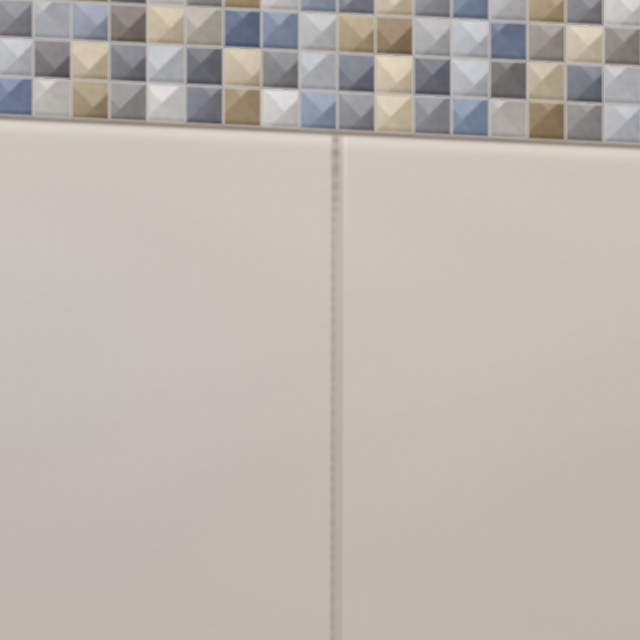
Reproduce this texture procedurally as a WebGL 1 fragment shader.

```glsl
precision highp float;
uniform vec2 u_resolution;

const float TAU = 6.2831853;

vec2 hash2(vec2 p) {
  vec3 q = fract(p.xyx * vec3(0.1031, 0.1030, 0.0973));
  q += dot(q, q.yzx + 33.33);
  return fract((q.xx + q.yz) * q.zy);
}

// Distance to the nearest scattered cell point
float cellular(vec2 p) {
  vec2 cell = floor(p);
  float nearest = 2.0;
  for (int j = -1; j <= 1; j++) {
    for (int i = -1; i <= 1; i++) {
      vec2 neighbour = cell + vec2(float(i), float(j));
      nearest = min(nearest, length(neighbour + hash2(neighbour) - p));
    }
  }
  return nearest;
}

float wave(float x, float period, float crest) {
  return cos(TAU * (x - crest) / period);
}

float bell(float d, float width) {
  return exp(-d * d / (width * width));
}

// Tone and warmth run as waves along each mosaic row
vec3 chipColor(vec2 id) {
  float row = mod(id.y, 3.0);
  float second = step(0.5, row) * step(row, 1.5);
  float third = step(1.5, row);
  float tonePeriod = 3.0 - second + 0.5 * third;
  float tone = wave(id.x, tonePeriod, 1.0 - second);
  float warmth = wave(id.x, 4.0 + 1.5 * third, 2.0 + 2.0 * third);
  vec2 vary = hash2(id + 7.0) - 0.5;
  float light = clamp(0.47 + 0.42 * tone + 0.30 * vary.x, 0.0, 1.0);
  float tint = clamp(warmth + 0.4 * vary.y, -1.0, 1.0);
  vec3 dark = mix(vec3(0.43, 0.43, 0.45), vec3(0.53, 0.45, 0.33), max(tint, 0.0));
  dark = mix(dark, vec3(0.40, 0.46, 0.57), max(-tint, 0.0));
  vec3 pale = mix(vec3(0.78, 0.77, 0.76), vec3(0.80, 0.75, 0.66), max(tint, 0.0));
  return mix(dark, pale, light);
}

// Four sloping faces meeting at an off-centre apex
float facets(vec2 q, vec2 apex, float soft) {
  vec2 d = q - apex;
  float rising = smoothstep(-soft, soft, d.y - d.x);
  float falling = smoothstep(-soft, soft, d.y + d.x);
  float upper = mix(0.02, 0.09, falling);
  float lower = mix(-0.035, -0.055, falling);
  return mix(lower, upper, rising);
}

vec3 mosaic(vec2 grid, float pixel) {
  vec2 id = floor(grid);
  vec2 q = fract(grid) - 0.5;
  vec2 vary = hash2(id + 31.0);
  vec3 color = chipColor(id);
  color += facets(q, (vary - 0.5) * 0.55, 0.05 + pixel);
  color += 0.04 * (q.y - q.x) * (2.0 * vary.x - 0.3);
  color += 0.035 * (cellular(grid * 4.0) - 0.45);
  // Pale seams with a shadow along the lower side
  vec2 rim = 0.5 - abs(q);
  float seam = 1.0 - smoothstep(0.015, 0.055 + pixel, min(rim.x, rim.y));
  color -= 0.07 * bell(q.y + 0.41, 0.06);
  return mix(color, vec3(0.74, 0.72, 0.70), seam * 0.72);
}

vec3 wall(vec2 uv) {
  vec3 color = mix(vec3(0.755, 0.718, 0.685), vec3(0.807, 0.770, 0.735),
                   smoothstep(0.0, 0.80, uv.y));
  // Broad cool and warm drifts
  color += vec3(-0.018, 0.0, 0.004) * bell(length(uv - vec2(0.05, 0.46)), 0.35);
  color -= vec3(0.008, 0.010, 0.012) * smoothstep(0.5, 1.0, uv.x);
  color += 0.004 * sin(uv.x * 13.0 + 3.0 * sin(uv.y * 9.0)) * sin(uv.y * 17.0);
  color += 0.008 * (cellular(uv * vec2(65.0, 80.0)) - 0.45);
  return color;
}

vec3 joint(vec3 color, vec2 uv, float pixel) {
  float x = uv.x - mix(0.5255, 0.5275, uv.y);
  float high = smoothstep(0.60, 0.79, uv.y);
  float band = 1.0 - smoothstep(0.007, 0.011 + pixel, abs(x));
  float ripple = 0.75 + 0.25 * sin(uv.y * 310.0 + 2.0 * sin(uv.y * 47.0));
  color -= vec3(0.045, 0.050, 0.055) * band;
  color -= 0.055 * ripple * bell(x + 0.006, 0.0035 + pixel * 0.5);
  color -= 0.12 * high * ripple * bell(x + 0.001, 0.005);
  color += 0.035 * high * bell(x - 0.013, 0.004);
  return color;
}

void main() {
  vec2 uv = gl_FragCoord.xy / u_resolution;
  float pixel = 1.0 / min(u_resolution.x, u_resolution.y);
  float above = uv.y - (0.8165 - 0.046 * uv.x);

  // Lower panels with a bright bevel
  vec3 panels = wall(uv);
  panels += vec3(0.055, 0.058, 0.055) * bell(above + 0.011, 0.011);
  panels = joint(panels, uv, pixel);

  // Mosaic strip and the dark line beneath it
  vec2 grid = vec2((uv.x - 0.052) / 0.0594 + 1.0, (above - 0.003) / 0.061);
  vec3 chips = mosaic(grid, pixel / 0.06);
  vec3 color = mix(panels, chips, smoothstep(-pixel, pixel, above));
  color = mix(color, vec3(0.53, 0.48, 0.44), 0.8 * bell(above, 0.0035 + pixel * 0.5));

  gl_FragColor = vec4(clamp(color, 0.0, 1.0), 1.0);
}
```
